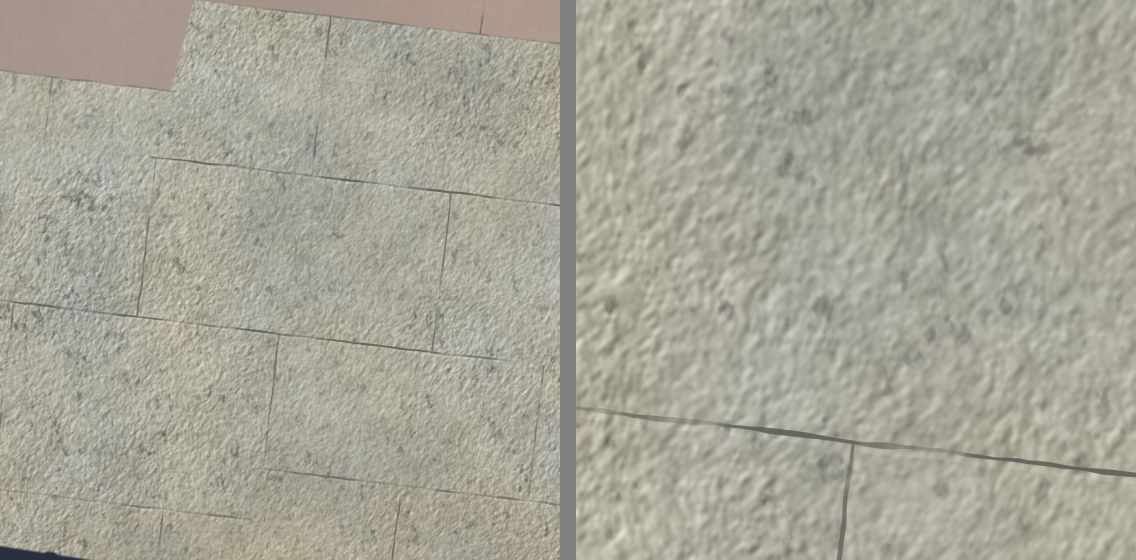
Left, the full canvas; right, a detail of the centre.
Give the GLSL for this texture, as a WebGL 1 fragment shader.

```glsl
precision highp float;
// Weathered stone wall: tilted courses of rough grey-buff blocks below smooth
// pinkish slabs. A skewed course grid gives blocks and worn joints; embossed
// noise gives the tooled grain, and broad noise the stains.
uniform vec2 u_resolution;

const float SLOPE = 0.12;      // tilt of the courses
const float COURSE = 0.289;    // course height
const float TOP = -0.042;      // first bed joint
const float STEP_U = 0.335;    // right end of the lower pink slab
const vec3 STONE = vec3(0.672, 0.664, 0.612);
const vec3 PINK = vec3(0.645, 0.580, 0.540);
const vec3 JOINT = vec3(0.37, 0.365, 0.34);
const vec3 SHADOW = vec3(0.16, 0.19, 0.24);

float hash(vec2 p) {
  p = fract(p * vec2(0.1031, 0.1137));
  p += dot(p, p.yx + 33.33);
  return fract((p.x + p.y) * p.x * 17.0);
}

float noise(vec2 p) {
  vec2 i = floor(p), f = fract(p);
  f = f * f * (3.0 - 2.0 * f);
  return mix(mix(hash(i), hash(i + vec2(1, 0)), f.x),
             mix(hash(i + vec2(0, 1)), hash(i + vec2(1, 1)), f.x), f.y);
}

float fbm(vec2 p) {
  float sum = 0.0, amp = 0.5;
  for (int i = 0; i < 4; i++) {
    sum += amp * noise(p + 40.0);
    p = mat2(1.6, 1.2, -1.2, 1.6) * p;
    amp *= 0.5;
  }
  return sum / 0.9375;
}

// Height of the tooled surface, stretched along slanting chisel strokes
float grainHeight(vec2 p) {
  vec2 g = vec2(dot(p, vec2(0.84, -0.54)) * 165.0, dot(p, vec2(0.54, 0.84)) * 110.0);
  g += 1.6 * vec2(noise(p * 16.0 + 7.0), noise(p * 16.0 + 91.0));
  return 0.6 * noise(g + 200.0) + 0.4 * noise(mat2(1.7, 0.9, -0.9, 1.7) * g + 400.0);
}

// Joint offset and block length for each course
vec2 courseLayout(float row) {
  if (row < 0.5) return vec2(0.865, 0.520);
  if (row < 1.5) return vec2(0.110, 0.484);
  if (row < 2.5) return vec2(0.313, 0.480);
  if (row < 3.5) return vec2(0.090, 0.480);
  return vec2(0.402, 0.419);
}

float line(float d, float halfWidth, float px) {
  return 1.0 - smoothstep(halfWidth - 0.5 * px, halfWidth + px, abs(d));
}

// How much of each bed joint is still open
float bedOpenness(float bed, float u) {
  if (bed < 0.5) return 0.5;
  if (bed < 1.5) return smoothstep(0.295, 0.31, u);
  if (bed < 2.5) return smoothstep(0.05, 0.09, u) * (1.0 - smoothstep(0.93, 1.01, u));
  return 0.75;
}

void main() {
  vec2 p = gl_FragCoord.xy / u_resolution;
  float px = 1.0 / min(u_resolution.x, u_resolution.y);
  float down = 1.0 - p.y;

  // Skewed wall coordinates with slightly wavering edges
  float u = p.x + SLOPE * down + 0.004 * (fbm(p * 24.0 + 5.0) - 0.5);
  float v = down - SLOPE * p.x + 0.004 * (fbm(p * 24.0 + 60.0) - 0.5);

  // Pink slabs, with a step down on the left
  float slabEdge = min(v - TOP, max(v - 0.126, u - STEP_U + 0.15 * (v - 0.04)));
  float pink = 1.0 - smoothstep(-px, px + 0.001, slabEdge);

  // Courses; the top and bottom beds break into steps
  float courseV = v;
  if (v < 0.186 && u < STEP_U) courseV -= 0.168;
  if (v > 0.68) courseV += u < 0.56 ? -0.049 : 0.044;
  float r = (courseV - TOP) / COURSE;
  float row = floor(r) + 1.0, bed = floor(r + 0.5);
  vec2 layout = courseLayout(row);
  if (row > 1.5 && row < 2.5 && u > 0.56) layout.x += 0.054;
  float t = (u - layout.x) / layout.y;
  float bedDist = (r - bed) * COURSE;
  float endDist = (t - floor(t + 0.5)) * layout.y;

  // Broad stains, with only a faint trace of yellow and blue
  float stain = fbm(p * vec2(4.0, 6.0)) - 0.5;
  float mottle = fbm(p * 22.0 + 50.0) - 0.5;
  float tint = fbm(p * 6.0 + 30.0) - 0.5;
  vec3 stone = STONE + 0.10 * stain + 0.09 * mottle;
  stone += tint * vec3(0.05, 0.02, -0.04);
  stone += vec3(0.0, -0.012, -0.03) * smoothstep(3.1, 3.4, r + 0.3);

  // Embossed grain, rougher in patches, with small blue-grey pits
  float rough = mix(0.75, 1.15, smoothstep(0.3, 0.7, fbm(p * 5.0 + 80.0)));
  rough += 0.35 * (1.0 - smoothstep(0.08, 0.28, length((p - vec2(0.15, 0.56)) * vec2(0.8, 1.3))));
  float height = grainHeight(p);
  float relief = height - grainHeight(p + vec2(-0.0024, 0.0018));
  float pits = smoothstep(0.62, 0.82, fbm(p * vec2(85.0, 62.0) + 120.0));
  stone += rough * (0.20 * relief + 0.11 * (height - 0.5));
  stone += 0.06 * (noise(p * 260.0) - 0.5);
  stone -= pits * rough * vec3(0.13, 0.125, 0.11);

  vec3 slab = PINK + 0.05 * stain + 0.02 * (noise(p * 190.0) - 0.5);
  slab += vec3(0.045, 0.025, 0.02) * smoothstep(0.5, 0.95, p.x);
  vec3 color = mix(stone, slab, pink);

  // Thin joints, broken up by wear; block ends are fainter than beds
  float wear = smoothstep(0.36, 0.62, fbm(p * 20.0 + 15.0));
  float open = bedOpenness(bed, u);
  float width = 0.0006 + 0.0013 * noise(p * 60.0);
  float ends = line(endDist, width * 0.8, px) * mix(0.15, 0.75, wear);
  float beds = line(bedDist, width, px) * open * mix(0.3, 0.9, wear);
  color += 0.03 * line(bedDist - 0.004, 0.0015, px) * open * (1.0 - pink);
  color = mix(color, JOINT, max(ends, beds));

  // Dark shadow at the lower left corner
  float corner = min(p.y - 0.024 + 0.155 * p.x, length(p - vec2(0.088, -0.010)) - 0.024);
  color = mix(color, SHADOW, 1.0 - smoothstep(-0.002, 0.002 + px, corner));

  gl_FragColor = vec4(clamp(color, 0.0, 1.0), 1.0);
}
```
